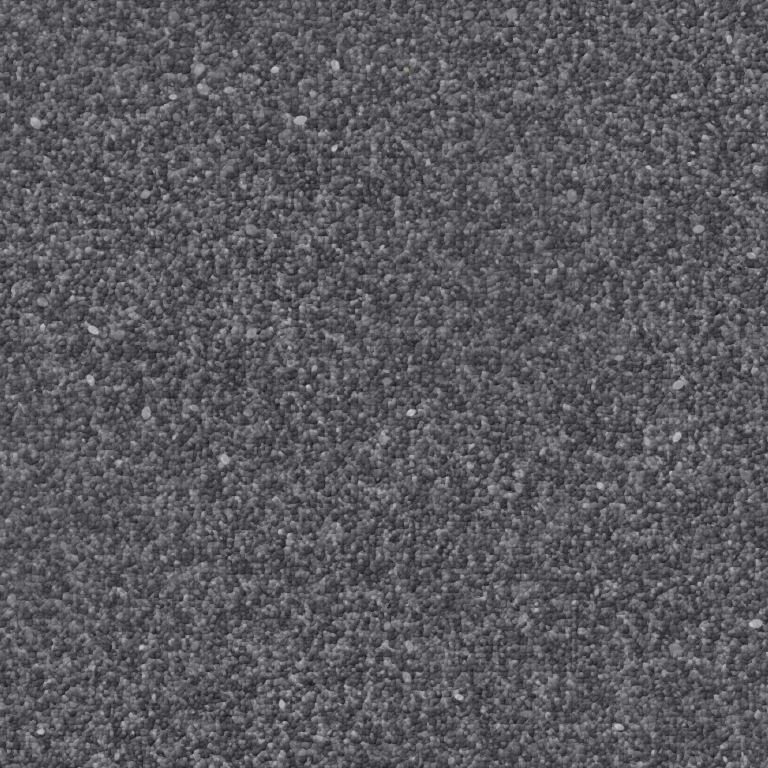
Write a WebGL 2 fragment shader that draws this texture.

```glsl
#version 300 es
precision highp float;
// Fine asphalt: two scales of packed, softly lit mineral grains with dark gaps,
// strewn with small glints and a few pale pebbles. Grains are rounded cells
// around jittered points; broad noise varies their brightness and contrast.

uniform vec2 u_resolution;
out vec4 fragColor;

const vec2 LIGHT_DIR = vec2(-0.55, 0.84);
const vec3 COOL_TINT = vec3(-0.006, -0.005, 0.014);
const vec3 TAN_TINT = vec3(0.03, 0.0, -0.06);
const float MEAN_TONE = 0.347;

// Integer hash of a cell and a layer seed, three values in 0..1
vec3 hash3(vec2 cell, int seed) {
    uvec3 v = uvec3(ivec3(ivec2(cell), seed));
    v = v * 1664525u + 1013904223u;
    v.x += v.y * v.z;
    v.y += v.z * v.x;
    v.z += v.x * v.y;
    v ^= v >> 16u;
    v.x += v.y * v.z;
    v.y += v.z * v.x;
    v.z += v.x * v.y;
    return vec3(v >> 8u) / 16777216.0;
}

float valueNoise(vec2 p, int seed) {
    vec2 cell = floor(p);
    vec2 f = fract(p);
    f = f * f * (3.0 - 2.0 * f);
    float low = mix(hash3(cell, seed).x, hash3(cell + vec2(1, 0), seed).x, f.x);
    float high = mix(hash3(cell + vec2(0, 1), seed).x, hash3(cell + vec2(1, 1), seed).x, f.x);
    return mix(low, high, f.y);
}

vec2 rotate(vec2 p, float angle) {
    float c = cos(angle), s = sin(angle);
    return vec2(c * p.x - s * p.y, s * p.x + c * p.y);
}

// Packed grains: x = tone, y = slope towards the light, z = body (0 in gaps)
vec3 grains(vec2 p, int seed) {
    vec2 cell = floor(p);
    float nearest = 9.0, second = 9.0, total = 0.0;
    vec2 blend = vec2(0.0);
    for (int y = -1; y <= 1; y++) {
        for (int x = -1; x <= 1; x++) {
            vec2 id = cell + vec2(x, y);
            vec3 h = hash3(id, seed);
            vec3 g = hash3(id, seed + 1);
            vec2 offset = p - id - 0.1 - 0.8 * h.xy;
            float d = length(rotate(offset, 3.14 * g.x) * vec2(0.87, 1.15));
            float weight = exp(-11.0 * d * d);
            blend += weight * vec2(pow(h.z, 2.2), dot(offset, LIGHT_DIR));
            total += weight;
            second = min(second, max(nearest, d));
            nearest = min(nearest, d);
        }
    }
    return vec3(blend / max(total, 1e-5), smoothstep(0.0, 0.5, second - nearest));
}

// Scattered angular stones: x = coverage, y = tone, z = random value per stone
vec3 stones(vec2 p, float chance, vec2 radii, float soft, int seed) {
    vec2 cell = floor(p);
    vec3 h = hash3(cell, seed);
    vec3 g = hash3(cell, seed + 1);
    vec2 q = rotate(fract(p) - mix(vec2(0.32), vec2(0.68), h.xy), 6.28 * g.x);
    q *= vec2(0.9, 1.05 + 0.35 * g.y);
    vec2 a = abs(q);
    float d = mix(length(q), max(a.x, max(a.y, 0.75 * (a.x + a.y))), 0.6);
    float radius = mix(radii.x, radii.y, g.z * g.z);
    float cover = 1.0 - smoothstep(radius - soft, radius + soft, d);
    float tone = 0.46 + 0.25 * g.y * g.y + 0.25 * dot(rotate(q, -6.28 * g.x), LIGHT_DIR);
    return vec3(cover * step(h.z, chance), tone, fract(h.z * 97.0));
}

void main() {
    vec2 uv = gl_FragCoord.xy / u_resolution.y;
    float soft = max(0.0016, 1.0 / u_resolution.y);

    // Broad patches of wear
    float patches = valueNoise(uv * 4.0, 1) * 0.6 + valueNoise(uv * 11.0, 2) * 0.4;
    float contrast = mix(0.85, 1.15, valueNoise(uv * 3.0 + 7.0, 3));

    // Packed grains, with the lattice barely bent
    vec2 bend = vec2(valueNoise(uv * 45.0, 4), valueNoise(uv * 45.0, 5)) * 0.003;
    vec3 coarse = grains((uv + bend) * 118.0, 10);
    vec3 fine = grains((uv + bend) * 205.0 + 31.0, 20);
    float tone = 0.265 + 0.19 * coarse.x + 0.21 * fine.x;
    tone += 0.1 * coarse.y + 0.07 * fine.y;
    tone -= 0.06 * (1.0 - coarse.z) + 0.02 * (1.0 - fine.z);
    tone = MEAN_TONE + (tone - MEAN_TONE) * contrast + 0.022 * (patches - 0.5);

    // Small glints, then larger pale pebbles
    vec3 glint = stones(uv * 78.0, 0.15, vec2(0.13, 0.26), soft * 78.0, 30);
    tone = mix(tone, glint.y + 0.1 * (fine.x - 0.3), 0.75 * glint.x);
    vec3 pebble = stones(uv * 29.0 + 5.0, 0.13, vec2(0.09, 0.24), soft * 29.0, 40);
    tone = mix(tone, pebble.y + 0.05 + 0.15 * (fine.x - 0.3), 0.88 * pebble.x);

    vec3 tint = mix(COOL_TINT, TAN_TINT, pebble.x * step(0.96, pebble.z));
    fragColor = vec4(clamp(vec3(tone) + tint, 0.0, 1.0), 1.0);
}
```
